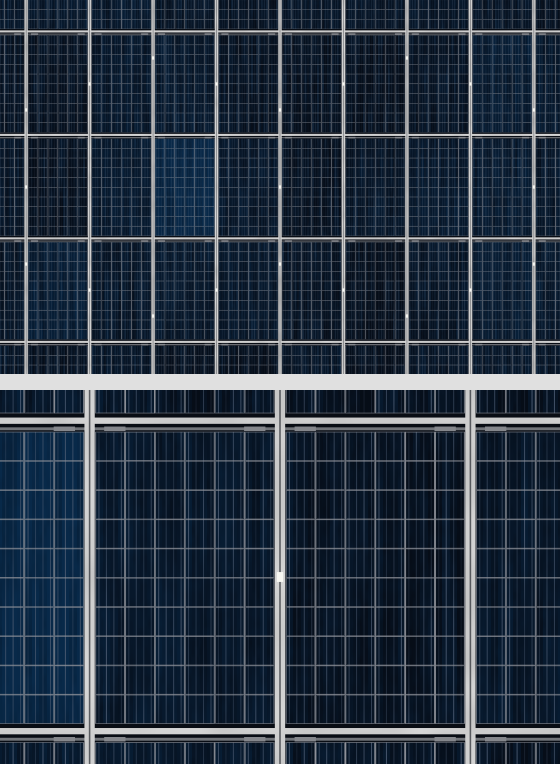
Top, the full canvas; bottom, a detail of the centre.
Write a WebGL 1 fragment shader that draws this pattern.

```glsl
precision highp float;
// Solar array seen from above: a grid of dark blue modules in pale metal frames.
// Each module holds 6 x 10 cells with fine busbars; hashes vary tone per module,
// cell and strand. Lines are box-filtered so that thin ones stay smooth.
uniform vec2 u_resolution;

// Lengths are in canvas heights.
const vec2 MODULE = vec2(0.1697, 0.2767);       // module spacing
const vec2 CELL = vec2(0.02663, 0.02604);       // cell spacing
const vec2 CELL_COUNT = vec2(6.0, 10.0);
const vec2 CELL_START = vec2(0.0050, 0.0065);   // first cell after the frame
const float FIRST_RAIL = 0.0859;                // height of the lowest rail
const float BUSBARS = 4.0;                      // strands per cell
const float COLUMN_HALF = 0.00085;
const float ROW_HALF = 0.00068;
const float BUSBAR_HALF = 0.00045;
const float FRAME_HALF = 0.0046;
const float SEAM_HALF = 0.0007;
const float RAIL_HALF = 0.0028;
const float LEDGE_Y = -0.0072;                  // grey strip below each rail
const float LEDGE_HALF = 0.0013;
const vec2 CLAMP_HALF = vec2(0.0095, 0.0020);
const float CLAMP_X = 0.0225;
const vec2 CLIP_HALF = vec2(0.0028, 0.0044);
const float CLIP_INNER = 0.206;
const float CLIP_STEP = 0.0695;

const vec3 DEEP = vec3(0.024, 0.050, 0.092);
const vec3 BLUE = vec3(0.030, 0.160, 0.285);
const vec3 BACKING = vec3(0.035, 0.050, 0.080);
const vec3 BUSBAR = vec3(0.29, 0.35, 0.44);
const vec3 GAP = vec3(0.56, 0.57, 0.60);
const vec3 LEDGE = vec3(0.52, 0.53, 0.55);
const vec3 METAL = vec3(0.84, 0.84, 0.84);
const vec3 CLIP = vec3(0.97, 0.97, 0.95);

float hash(vec2 p) {
  vec3 q = fract(vec3(p.xyx) * 0.1031);
  q += dot(q, q.yzx + 33.33);
  return fract((q.x + q.y) * q.z);
}

float noise(vec2 p) {
  vec2 i = floor(p);
  vec2 f = fract(p);
  f = f * f * (3.0 - 2.0 * f);
  return mix(mix(hash(i), hash(i + vec2(1.0, 0.0)), f.x),
             mix(hash(i + vec2(0.0, 1.0)), hash(i + 1.0), f.x), f.y);
}

// Share of the current pixel covered by a band around d = 0.
float band(float d, float halfWidth) {
  float pixel = 1.0 / u_resolution.y;
  float low = max(d - 0.5 * pixel, -halfWidth);
  float high = min(d + 0.5 * pixel, halfWidth);
  return clamp((high - low) / pixel, 0.0, 1.0);
}

float box(vec2 d, vec2 halfSize) {
  return band(d.x, halfSize.x) * band(d.y, halfSize.y);
}

// Signed distance to the nearest whole number.
float toWhole(float x) {
  return fract(x + 0.5) - 0.5;
}

// Soft sky reflection centred on one module, in module units.
float glow(vec2 module, vec2 center, vec2 size) {
  vec2 d = (module - center) / size;
  return exp(-dot(d, d));
}

vec3 cellColor(vec2 cell, vec2 module, vec2 p) {
  vec2 cellId = floor(cell) + module * CELL_COUNT;
  float strand = floor(cell.x * BUSBARS) + module.x * 24.0;
  float streak = noise(vec2(strand * 1.7 + 90.0, p.y * 9.0 + module.y * 9.0));
  float grain = noise(p * vec2(310.0, 120.0) + 200.0);

  // Module tint and sky reflections, then strand and crystal variation.
  float tone = 0.06 + 0.26 * hash(module + vec2(41.0, 17.0));
  tone += 0.48 * glow(module, vec2(-2.0, 1.0), vec2(0.9, 0.8));
  tone += 0.36 * glow(module, vec2(3.0, 1.6), vec2(0.9, 1.4));
  tone += 0.24 * glow(module, vec2(-4.0, 0.0), vec2(0.6, 0.6));
  tone += 0.16 * noise(p * 2.6 + 30.0) + 0.12 * (hash(cellId + 60.0) - 0.5);
  tone += 0.42 * (streak - 0.5) + 0.12 * (grain - 0.5);
  vec3 color = mix(DEEP, BLUE, clamp(tone, 0.0, 1.0));

  // Fine busbars, uneven from strand to strand.
  float bar = band(toWhole(cell.x * BUSBARS + 0.5) * CELL.x / BUSBARS, BUSBAR_HALF);
  color = mix(color, BUSBAR, bar * (0.15 + 0.85 * streak));

  // Pale gaps between the cells, strongest along the columns.
  float column = band(toWhole(cell.x) * CELL.x, COLUMN_HALF);
  float row = band(toWhole(cell.y) * CELL.y, ROW_HALF);
  float columnWear = 0.6 + 0.4 * hash(vec2(cellId.x + 130.0, module.y + 20.0));
  float rowWear = 0.6 + 0.2 * hash(cellId + 170.0);
  return mix(color, GAP, max(column * columnWear, row * rowWear));
}

void main() {
  vec2 p = gl_FragCoord.xy / u_resolution.y;
  p.x -= 0.5 * u_resolution.x / u_resolution.y;
  vec2 grid = (p - vec2(0.0, FIRST_RAIL)) / MODULE;
  vec2 module = floor(grid);
  vec2 cell = (fract(grid) * MODULE - CELL_START) / CELL;
  vec2 edge = vec2(toWhole(grid.x), toWhole(grid.y)) * MODULE;

  // Cells inside the dark module backing.
  vec2 middle = (cell - 0.5 * CELL_COUNT) * CELL;
  float inside = box(middle, 0.5 * CELL_COUNT * CELL);
  vec3 color = mix(BACKING, cellColor(cell, module, p), inside);

  // Ledge with paired clamps, then the bright rail.
  color = mix(color, LEDGE, 0.85 * band(edge.y - LEDGE_Y, LEDGE_HALF));
  vec2 clampAt = vec2(abs(edge.x) - CLAMP_X, edge.y - LEDGE_Y);
  color = mix(color, LEDGE, box(clampAt, CLAMP_HALF));
  float shine = 0.92 + 0.08 * noise(p * 40.0 + 70.0);
  color = mix(color, METAL * shine, band(edge.y, RAIL_HALF));

  // Twin vertical frames with a dark seam.
  color = mix(color, METAL * shine, band(edge.x, FRAME_HALF));
  color = mix(color, BACKING, 0.6 * band(edge.x, SEAM_HALF));

  // White clips zigzag over the frames, mirrored about the middle.
  float post = floor(grid.x + 0.5);
  float zigzag = abs(mod(post + 2.0, 4.0) - 2.0);
  float rise = abs(p.y - 0.5);
  float clip = box(vec2(edge.x, rise - CLIP_INNER - CLIP_STEP * zigzag), CLIP_HALF);
  clip = max(clip, box(vec2(edge.x, rise), CLIP_HALF) * step(zigzag, 0.5));
  gl_FragColor = vec4(mix(color, CLIP, clip), 1.0);
}
```
